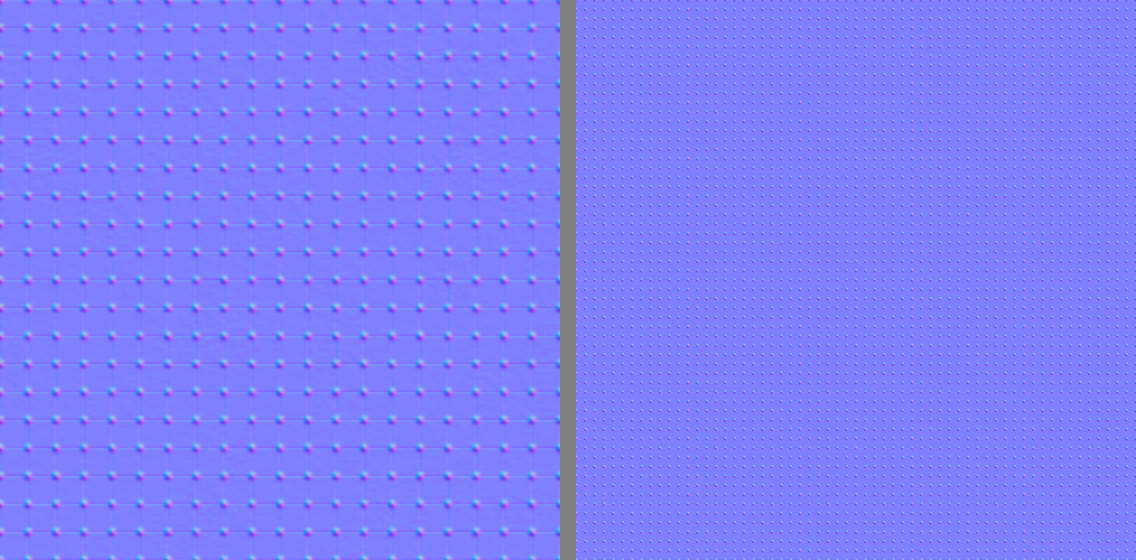
Left, the tile; right, the same tile 3 across and 3 down.
Give the GLSL for this texture map, as a Shadertoy shader.

```glsl
// Tangent-space normal map of a square tile grid with grooved joints and round studs at the corners.

const float TILES = 20.0;         // repeats across and down
const float JOINT_WIDTH = 0.045;  // all lengths are in tile units
const vec2  JOINT_DEPTH = vec2(0.0035, 0.0075);
const float STEP_WIDTH = 0.075;
const float STEP_HEIGHT = 0.011;
const float STUD_RADIUS = 0.115;
const float STUD_HEIGHT = 0.088;
const float GRAIN_HEIGHT = 0.011;

// Integer hash of a lattice point, 0 to 1
float hash(vec2 cell, uint seed) {
    uvec2 c = uvec2(cell);
    uint h = c.x * 1597u + c.y * 51749u + seed * 7919u;
    h = (h ^ (h >> 15u)) * 73244475u;
    h = (h ^ (h >> 13u)) * 39916801u;
    h ^= h >> 16u;
    return float(h & 65535u) / 65535.0;
}

// Smooth value noise that wraps after a whole number of lattice cells
float wrapNoise(vec2 p, vec2 period, uint seed) {
    vec2 i = floor(p);
    vec2 f = p - i;
    vec2 u = f * f * f * (f * (f * 6.0 - 15.0) + 10.0);
    vec2 lo = mod(i, period);
    vec2 hi = mod(i + 1.0, period);
    float bottom = mix(hash(lo, seed), hash(vec2(hi.x, lo.y), seed), u.x);
    float top = mix(hash(vec2(lo.x, hi.y), seed), hash(hi, seed), u.x);
    return mix(bottom, top, u.y);
}

// Uneven tile levels, blended softly across the joints around a corner
float tileLevel(vec2 corner, vec2 offset) {
    vec2 lo = mod(corner - 1.0, TILES);
    vec2 hi = mod(corner, TILES);
    vec2 side = smoothstep(-STEP_WIDTH, STEP_WIDTH, offset);
    float bottom = mix(hash(lo, 1u), hash(vec2(hi.x, lo.y), 1u), side.x);
    float top = mix(hash(vec2(lo.x, hi.y), 1u), hash(hi, 1u), side.x);
    return STEP_HEIGHT * mix(bottom, top, side.y);
}

// Fine grain with faint diagonal wisps, stronger in some patches
float grain(vec2 p) {
    vec2 diagonal = vec2(3.0 * (p.x + p.y), 5.0 * (p.y - p.x));
    float wisps = wrapNoise(diagonal, vec2(3.0, 5.0) * TILES, 2u);
    float fine = wrapNoise(p * vec2(5.0, 7.0), vec2(5.0, 7.0) * TILES, 3u);
    float broad = wrapNoise(p * vec2(2.0, 3.0), vec2(2.0, 3.0) * TILES, 4u);
    float patches = wrapNoise(p * 0.5, vec2(0.5 * TILES), 5u);
    return GRAIN_HEIGHT * mix(0.35, 1.1, patches) * (0.5 * wisps + 0.45 * fine + 0.6 * broad);
}

float surfaceHeight(vec2 p) {
    vec2 corner = floor(p + 0.5);
    vec2 offset = p - corner;
    vec2 joint = exp(-offset * offset / (JOINT_WIDTH * JOINT_WIDTH));
    float stud = exp(-dot(offset, offset) / (STUD_RADIUS * STUD_RADIUS));
    return tileLevel(corner, offset) - dot(joint, JOINT_DEPTH) + STUD_HEIGHT * stud + grain(p);
}

// Central differences give the slope; the normal leans away from it
vec3 surfaceNormal(vec2 p, float reach) {
    vec2 e = vec2(reach, 0.0);
    vec2 slope = vec2(surfaceHeight(p + e.xy) - surfaceHeight(p - e.xy),
                      surfaceHeight(p + e.yx) - surfaceHeight(p - e.yx)) / (2.0 * reach);
    return normalize(vec3(-slope, 1.0));
}

void mainImage(out vec4 fragColor, in vec2 fragCoord) {
    vec2 p = fragCoord / iResolution.xy * TILES;
    vec3 normal = surfaceNormal(p, 0.02);
    fragColor = vec4(normal * 0.5 + 0.5, 1.0);
}
```
